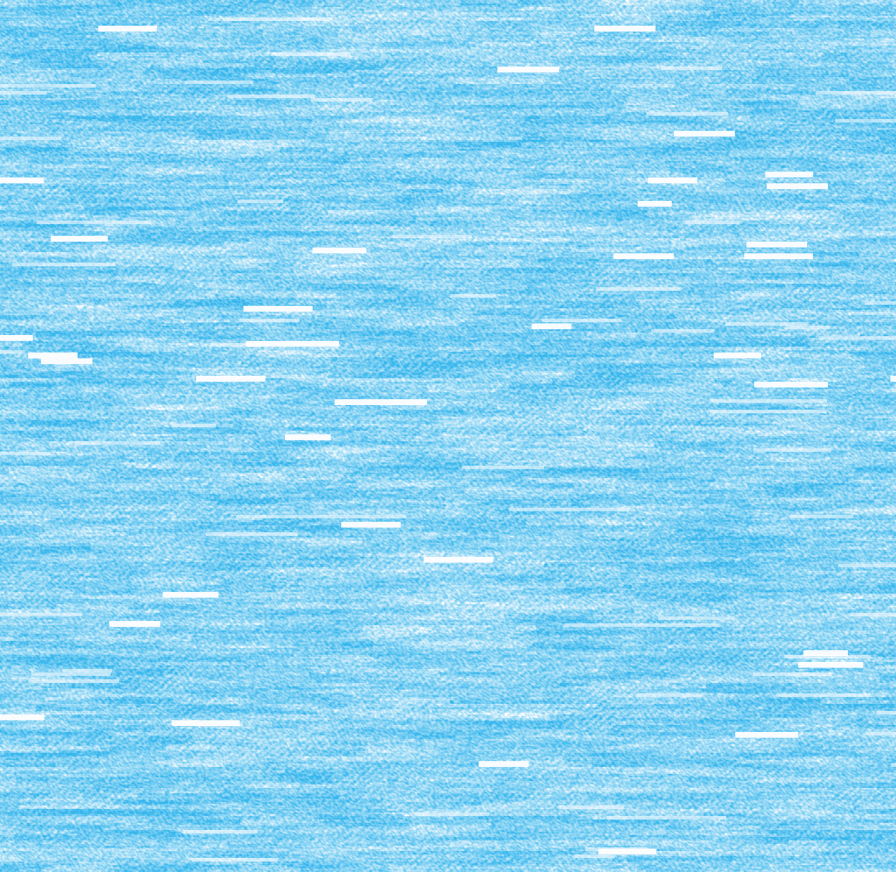
Reproduce this texture procedurally as a WebGL 1 fragment shader.

```glsl
precision highp float;
// Pale blue woven cloth with horizontal slub streaks and scattered white dashes.
// Layers of randomly cut thread rows, gradient noise and a faint diagonal twill
// add up to one tone, which is mapped from deep blue to white.

uniform vec2 u_resolution;

#define DEEP_BLUE vec3(0.22, 0.717, 0.93)
#define WHITE vec3(1.0, 0.995, 0.996)
#define BASE_TONE 0.405
#define STREAK_CONTRAST 0.23
#define TICK_CONTRAST 0.25
#define GRAIN_CONTRAST 0.42
#define TWILL_CONTRAST 0.06
#define THREAD_ROWS 166.0
#define FINE_ROWS 249.0
#define GRAIN_SCALE 300.0
#define BOLD_RARITY 0.016
#define THIN_RARITY 0.024

float hash(vec2 p) {
  vec3 q = fract(p.xyx * vec3(0.1031, 0.1030, 0.0973));
  q += dot(q, q.yzx + 33.33);
  return fract((q.x + q.y) * q.z);
}

vec2 gradient(vec2 cell) {
  float angle = 6.2832 * hash(cell + 11.7);
  return vec2(cos(angle), sin(angle));
}

// Gradient noise, centred on zero
float noise(vec2 p) {
  vec2 i = floor(p);
  vec2 f = p - i;
  vec2 u = f * f * f * (f * (f * 6.0 - 15.0) + 10.0);
  vec2 e = vec2(1.0, 0.0);
  float low = mix(dot(gradient(i), f), dot(gradient(i + e.xy), f - e.xy), u.x);
  float high = mix(dot(gradient(i + e.yx), f - e.yx), dot(gradient(i + e.xx), f - e.xx), u.x);
  return mix(low, high, u.y);
}

// Tone of one thread piece; a rarity above zero keeps only a few, as a mask
float pieceTone(vec2 id, float rarity) {
  float h = hash(id);
  return rarity > 0.0 ? step(1.0 - rarity, h) : h;
}

// One row of thread, cut into pieces of uneven length
float threadRow(float x, float row, float len, float seed, float rarity) {
  float along = x / len + 37.0 * hash(vec2(row, seed));
  float i = floor(along);
  vec2 id = vec2(i + 7.0 * seed, row + 13.0 * seed);
  float cut = 0.2 + 0.6 * hash(id + 71.3);
  float pixel = 1.0 / (u_resolution.y * len);
  float past = clamp((along - i - cut) / pixel + 0.5, 0.0, 1.0);
  return mix(pieceTone(id, rarity), pieceTone(id + vec2(1.0, 0.0), rarity), past);
}

// Stacked rows, box filtered over the height of a pixel
float threads(vec2 p, float rows, float len, float seed, float rarity) {
  float pixel = rows / u_resolution.y;
  float y = p.y * rows - 0.5 * pixel;
  float row = floor(y);
  float above = clamp((y - row + pixel - 1.0) / pixel, 0.0, 1.0);
  return mix(threadRow(p.x, row, len, seed, rarity),
             threadRow(p.x, row + 1.0, len, seed, rarity), above);
}

void main() {
  vec2 p = gl_FragCoord.xy / u_resolution.y;

  // Streaks of several thicknesses
  float streaks = threads(p, THREAD_ROWS, 0.11, 1.0, 0.0)
                + threads(p, FINE_ROWS, 0.07, 2.0, 0.0)
                + 0.8 * threads(p, 0.66 * THREAD_ROWS, 0.15, 3.0, 0.0) - 1.4;

  // Broad patches and soft wisps
  float patches = noise(p * vec2(3.0, 9.0) + 5.0);
  float wisps = noise(p * vec2(9.0, 90.0) + 40.0);

  // Weave: short ticks, slanted grain and twill
  float ticks = threads(p, 2.0 * FINE_ROWS, 0.006, 4.0, 0.0) - 0.5;
  float grain = noise(vec2(p.x + 0.6 * p.y, p.y) * GRAIN_SCALE);
  float twill = sin(6.2832 * (p.x * 110.0 - p.y * 125.0));
  float twillPatch = 0.8 + 1.5 * noise(p * vec2(8.0, 30.0) + 90.0);

  float tone = BASE_TONE + STREAK_CONTRAST * streaks
             + 0.16 * patches + 0.2 * wisps
             + TICK_CONTRAST * ticks + GRAIN_CONTRAST * grain
             + TWILL_CONTRAST * twill * twillPatch;

  // White dashes: thin half-worn ones, then bold ones
  float thin = threads(p, FINE_ROWS, 0.09, 5.0, THIN_RARITY);
  float bold = threads(p, 0.9 * THREAD_ROWS, 0.07, 6.0, BOLD_RARITY);
  tone = mix(tone, 0.92, 0.65 * thin);
  tone = mix(tone, 1.0, 0.95 * bold);

  gl_FragColor = vec4(mix(DEEP_BLUE, WHITE, clamp(tone, 0.0, 1.0)), 1.0);
}
```
